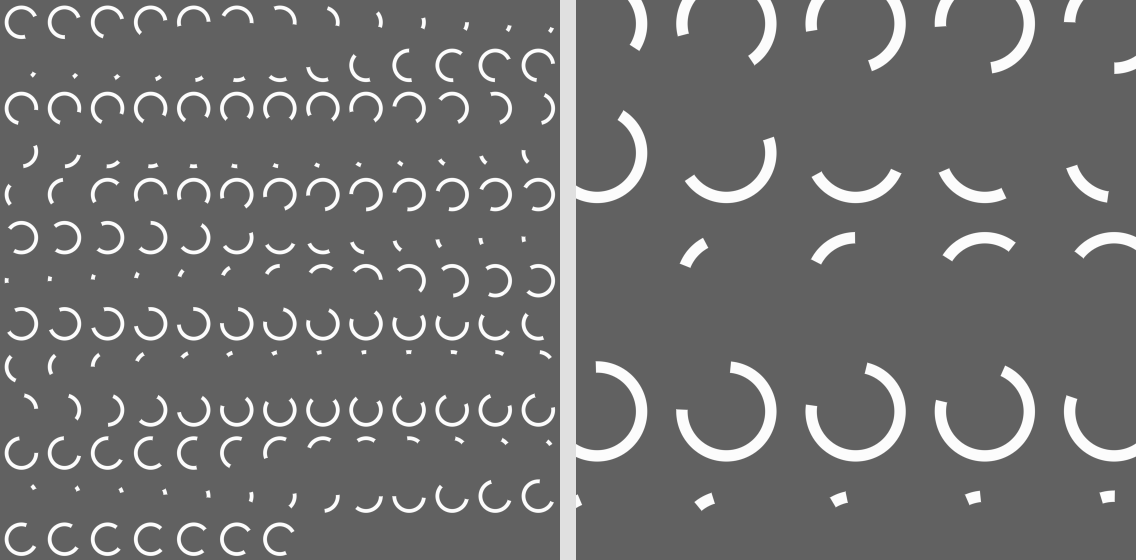
Left, the full canvas; right, a detail of the centre.
This pattern is drawn by a WebGL 2 fragment shader. Its source:

```glsl
#version 300 es
precision highp float;

#define GRID 13.0            // cells across and down
#define FRAMES 163.0         // cells that hold an arc
#define CYCLES 5.0           // grow-and-shrink cycles over all frames
#define RADIUS 0.344         // centre line of the ring, in cells
#define STROKE 0.088         // ring width, in cells
#define CENTRE vec2(0.497, 0.517)  // from the top left of a cell
#define DRIFT 5.37           // steady turn per frame, degrees
#define START_ANGLE 52.3     // tail at frame 0, clockwise from the top
#define MIN_ARC 14.0         // shortest arc, degrees
#define HEAD_EASE vec2(20.9, 0.70)  // midpoint frame, steepness
#define TAIL_EASE vec2(38.0, 0.59)

uniform vec2 u_resolution;
out vec4 fragColor;

const vec3 BACKGROUND = vec3(0.38);
const vec3 ARC_COLOUR = vec3(0.99);
const float TAU = 6.2831853;

// Smooth staircase: one eased step per cycle.
float easedSteps(float frame, vec2 ease) {
    float period = FRAMES / CYCLES;
    float cycle = floor((frame - ease.x) / period + 0.5);
    float offset = frame - ease.x - cycle * period;
    return cycle + 1.0 / (1.0 + exp(-ease.y * offset));
}

// Signed distance to a ring section running clockwise from tail to head.
float arcDistance(vec2 p, float tail, float head) {
    float r = length(p);
    float angle = r > 0.0 ? atan(p.x, p.y) : 0.0;
    float fromMiddle = mod(angle - 0.5 * (tail + head) + 0.5 * TAU, TAU) - 0.5 * TAU;
    float beyondEnd = (abs(fromMiddle) - 0.5 * (head - tail)) * r;
    return max(abs(r - RADIUS) - 0.5 * STROKE, beyondEnd);
}

void main() {
    // Cells are numbered from the top left, row by row.
    vec2 grid = gl_FragCoord.xy / u_resolution * GRID;
    grid.y = GRID - grid.y;
    vec2 cell = floor(grid);
    float frame = cell.y * GRID + cell.x;
    vec2 p = fract(grid) - CENTRE;
    p.y = -p.y;

    // Both ends drift steadily; the head sweeps first, the tail follows.
    float sweep = 360.0 + 360.0 / CYCLES - DRIFT * FRAMES / CYCLES;
    float base = START_ANGLE + DRIFT * frame;
    float tail = base + sweep * easedSteps(frame, TAIL_EASE);
    float head = base + MIN_ARC + sweep * easedSteps(frame, HEAD_EASE);

    // Edge smoothing over about one pixel.
    float d = arcDistance(p, radians(tail), radians(head));
    float pixel = GRID / min(u_resolution.x, u_resolution.y);
    float coverage = 1.0 - smoothstep(-0.7 * pixel, 0.7 * pixel, d);
    coverage *= step(frame, FRAMES - 0.5);

    fragColor = vec4(mix(BACKGROUND, ARC_COLOUR, coverage), 1.0);
}
```
